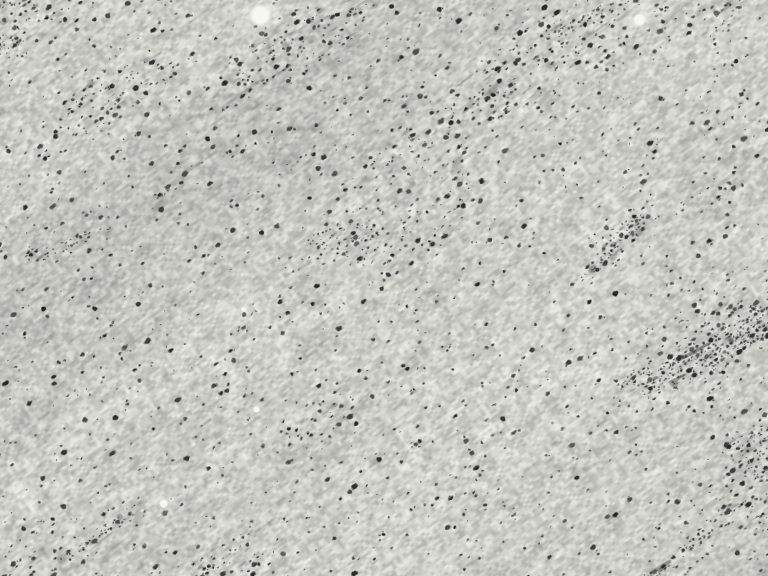
Reproduce this texture procedurally as a WebGL 1 fragment shader.

```glsl
precision highp float;
// Polished pale granite: fine grey grain, diagonal flow bands and clustered black flecks.

uniform vec2 u_resolution;

#define FLOW_ANGLE 0.62
#define BASE_TONE 0.787
#define GRAIN_CONTRAST 0.27
#define BAND_CONTRAST 0.07
#define FLECK_CELL 0.0125
#define FLECK_RADIUS 0.0043
#define FLECK_DENSITY 0.085
#define VEIN_DENSITY 0.62
#define STONE_TINT vec3(1.0, 1.0, 0.976)
#define FLECK_COLOR vec3(0.13, 0.135, 0.14)
#define GLARE_COLOR vec3(0.97, 0.97, 0.95)

// Hashes without sine
float hash1(vec2 p) {
  vec3 h = fract(vec3(p.xyx) * 0.1031);
  h += dot(h, h.yzx + 33.33);
  return fract((h.x + h.y) * h.z);
}

vec2 hash2(vec2 p) {
  return vec2(hash1(p + 17.3), hash1(p + 71.9));
}

float noise(vec2 p) {
  vec2 cell = floor(p);
  vec2 f = fract(p);
  f = f * f * (3.0 - 2.0 * f);
  float low = mix(hash1(cell), hash1(cell + vec2(1.0, 0.0)), f.x);
  float high = mix(hash1(cell + vec2(0.0, 1.0)), hash1(cell + 1.0), f.x);
  return mix(low, high, f.y);
}

// Bends the straight flow axis into gentle waves
vec2 bend(vec2 flow) {
  return flow + vec2(0.0, 0.14 * noise(flow * 2.3 + 40.0));
}

// Thin broken veins along the flow
float veinMask(vec2 flow) {
  vec2 b = bend(flow);
  float ridge = 1.0 - abs(2.0 * noise(b * vec2(1.6, 6.0) + 9.0) - 1.0);
  float patches = smoothstep(0.5, 0.8, noise(b * vec2(5.0, 7.0) + 23.0));
  return smoothstep(0.86, 0.99, ridge) * patches;
}

// Loose clouds of flecks
float cloudMask(vec2 flow) {
  return smoothstep(0.56, 0.92, noise(bend(flow) * vec2(3.2, 8.0) + 61.0));
}

// Scattered rounded flecks; returns their coverage
float flecks(vec2 flow, float size, float maxRadius, float loose, float seed) {
  float pixel = 1.0 / u_resolution.y;
  vec2 home = floor(flow / size);
  float cover = 0.0;
  for (int j = -1; j <= 1; j++) {
    for (int i = -1; i <= 1; i++) {
      vec2 id = home + vec2(float(i), float(j));
      vec2 key = id + seed;
      vec2 center = (id + 0.15 + 0.7 * hash2(key)) * size;
      float density = loose * (1.0 + 4.0 * cloudMask(center))
                    + VEIN_DENSITY * veinMask(center);
      float present = step(hash1(key + 5.7), density);
      float pick = hash1(key + 29.1);
      float radius = maxRadius * (0.36 + 0.64 * pick * pick);
      vec2 d = flow - center;
      d.x *= mix(0.6, 1.0, hash1(key + 43.7));
      float edge = length(d) - radius;
      float strength = mix(0.65, 1.0, hash1(key + 83.3));
      cover = max(cover, present * strength * (1.0 - smoothstep(-pixel, pixel, edge)));
    }
  }
  return cover;
}

// Round lamp reflections, shrinking with each step
float glare(vec2 p, float aspect) {
  float light = 0.0;
  for (int i = 0; i < 5; i++) {
    float n = float(i);
    vec2 center = hash2(vec2(n * 7.0 + 3.0, 12.0)) * vec2(aspect, 1.0);
    center.y = mix(center.y, 1.0, step(n, 1.5) * 0.96);
    float radius = 0.021 / (1.0 + 0.75 * n);
    float d = length(p - center);
    light = max(light, 1.0 - smoothstep(radius * 0.55, radius * 1.15, d));
    light = max(light, 0.3 * exp(-d * d / (radius * radius * 4.0)));
  }
  return light;
}

void main() {
  vec2 p = gl_FragCoord.xy / u_resolution.y;
  float aspect = u_resolution.x / u_resolution.y;
  vec2 along = vec2(cos(FLOW_ANGLE), sin(FLOW_ANGLE));
  vec2 flow = vec2(dot(p, along), dot(p, vec2(-along.y, along.x)));
  vec2 bent = bend(flow);

  // Broad bands, thin streaks and crystal grain
  float band = noise(bent * vec2(1.2, 5.0) + 3.0) - 0.5;
  float streak = noise(bent * vec2(5.0, 34.0) + 14.0) - 0.5;
  float grain = 0.62 * noise(flow * vec2(150.0, 215.0) + 300.0)
              + 0.38 * noise(flow * vec2(62.0, 105.0) + 150.0) - 0.5;
  float tone = BASE_TONE + BAND_CONTRAST * (band + 0.45 * streak) + GRAIN_CONTRAST * grain;

  // Faint grey dashes, stronger around veins and clouds
  float dash = smoothstep(0.72, 0.95, noise(bent * vec2(48.0, 125.0) + 90.0));
  tone -= dash * (0.06 + 0.1 * cloudMask(flow) + 0.25 * veinMask(flow));
  vec3 color = tone * STONE_TINT;

  // Black flecks with ragged outlines
  vec2 ragged = vec2(noise(p * 230.0), noise(p * 230.0 + 57.0)) - 0.5;
  vec2 fleckPos = flow + 0.0024 * ragged;
  float dark = flecks(fleckPos, FLECK_CELL, FLECK_RADIUS, FLECK_DENSITY, 200.0);
  dark = max(dark, 0.85 * flecks(fleckPos, FLECK_CELL * 0.56, FLECK_RADIUS * 0.5, FLECK_DENSITY * 0.3, 500.0));
  color = mix(color, FLECK_COLOR, dark);

  color = mix(color, GLARE_COLOR, glare(p, aspect));
  gl_FragColor = vec4(color, 1.0);
}
```
